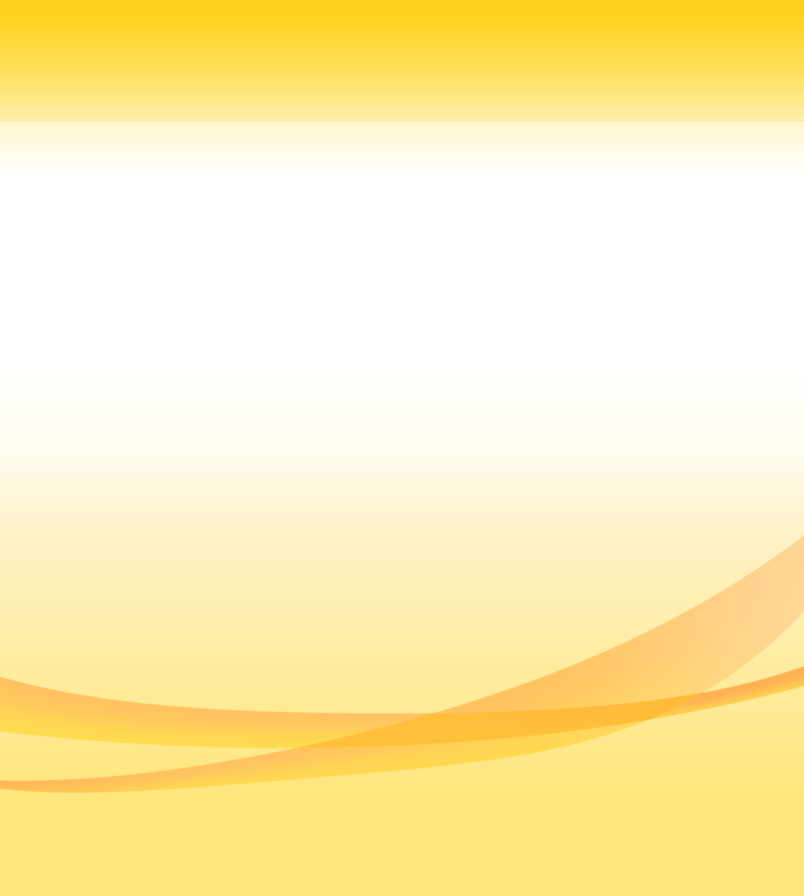
A WebGL 1 fragment shader for this background:

```glsl
precision highp float;
// A white page between a golden header and a soft yellow floor, crossed by
// two translucent amber ribbons. The ground is a stack of vertical blends;
// each ribbon fills the space between two quartic curves.

uniform vec2 u_resolution;

// Ground colours, from top to bottom
const vec3 GOLD = vec3(1.0, 0.82, 0.11);
const vec3 HEADER_MID = vec3(1.0, 0.88, 0.38);
const vec3 HEADER_END = vec3(1.0, 0.94, 0.68);
const vec3 HALO = vec3(1.0, 0.965, 0.82);
const vec3 WHITE = vec3(1.0);
const vec3 IVORY = vec3(1.0, 0.99, 0.94);
const vec3 CREAM = vec3(1.0, 0.945, 0.76);
const vec3 FLOOR = vec3(1.0, 0.90, 0.485);
const float HEADER_EDGE = 0.136;

// Ribbon colours
const vec3 AMBER = vec3(1.0, 0.77, 0.38);
const vec3 LEMON = vec3(1.0, 0.86, 0.31);
const vec3 ORANGE = vec3(1.0, 0.70, 0.33);
const vec3 PEACH = vec3(1.0, 0.84, 0.60);
const vec3 OVERLAP = vec3(1.0, 0.735, 0.21);

// Edge depths below the top at x = 0, 1/4, 1/2, 3/4; then at x = 1
const vec4 BOWL_TOP = vec4(0.7552, 0.7904, 0.7962, 0.7878);
const float BOWL_TOP_END = 0.7435;
const vec4 BOWL_BASE = vec4(0.8164, 0.8333, 0.8320, 0.8112);
const float BOWL_BASE_END = 0.7656;
const vec4 RISE_TOP = vec4(0.8711, 0.8542, 0.8060, 0.7279);
const float RISE_TOP_END = 0.5977;
const vec4 RISE_BASE = vec4(0.8802, 0.8783, 0.8594, 0.8216);
const float RISE_BASE_END = 0.6823;

// Quartic through five evenly spaced depths, in Newton form
float curve(float x, vec4 k, float last) {
  float s = 4.0 * x;
  float d1 = k.y - k.x;
  float d2 = k.z - 2.0 * k.y + k.x;
  float d3 = k.w - 3.0 * k.z + 3.0 * k.y - k.x;
  float d4 = last - 4.0 * k.w + 6.0 * k.z - 4.0 * k.y + k.x;
  return k.x + s * (d1 + (s - 1.0) / 2.0 * (d2 + (s - 2.0) / 3.0
       * (d3 + (s - 3.0) / 4.0 * d4)));
}

// Linear step from a to b
float ramp(float a, float b, float v) {
  return clamp((v - a) / (b - a), 0.0, 1.0);
}

vec3 ground(float depth, float pixel) {
  vec3 header = mix(GOLD, HEADER_MID, ramp(0.015, 0.085, depth));
  header = mix(header, HEADER_END, ramp(0.085, HEADER_EDGE, depth));
  vec3 page = mix(HALO, WHITE, ramp(HEADER_EDGE, 0.20, depth));
  page = mix(page, IVORY, ramp(0.40, 0.50, depth));
  page = mix(page, CREAM, ramp(0.50, 0.61, depth));
  page = mix(page, FLOOR, ramp(0.61, 0.89, depth));
  return mix(header, page,
             smoothstep(HEADER_EDGE - pixel, HEADER_EDGE + pixel, depth));
}

// Smooth coverage of the space between two edges
float band(float depth, float top, float base, float pixel) {
  return smoothstep(top - pixel, top + pixel, depth)
       * (1.0 - smoothstep(base - pixel, base + pixel, depth));
}

void main() {
  vec2 uv = gl_FragCoord.xy / u_resolution;
  float x = uv.x;
  float depth = 1.0 - uv.y;
  float pixel = 1.0 / u_resolution.y;
  vec3 color = ground(depth, pixel);

  // Ribbon edges and coverage
  float bowlTop = curve(x, BOWL_TOP, BOWL_TOP_END);
  float bowlBase = curve(x, BOWL_BASE, BOWL_BASE_END);
  float riseTop = curve(x, RISE_TOP, RISE_TOP_END);
  float riseBase = curve(x, RISE_BASE, RISE_BASE_END);
  float bowl = band(depth, bowlTop, bowlBase, pixel);
  float rise = band(depth, riseTop, riseBase, pixel);

  // Rising ribbon: orange tip, amber body, peach end
  float riseAcross = ramp(riseTop, riseBase, depth);
  vec3 riseColor = mix(AMBER, LEMON, 0.85 * smoothstep(0.15, 1.0, riseAcross));
  riseColor = mix(ORANGE, riseColor, smoothstep(-0.15, 0.30, x));
  riseColor = mix(riseColor, PEACH, smoothstep(0.65, 1.05, x));
  color = mix(color, riseColor, rise);

  // Bowl ribbon: amber rim over lemon, darker towards the right
  float bowlAcross = ramp(bowlTop, bowlBase, depth);
  vec3 bowlColor = mix(AMBER, LEMON, smoothstep(0.1, 1.0, bowlAcross));
  vec3 tailColor = mix(ORANGE, LEMON, 0.65 * smoothstep(0.3, 1.0, bowlAcross));
  bowlColor = mix(bowlColor, tailColor, smoothstep(0.55, 0.85, x));
  color = mix(color, bowlColor, bowl);

  // Richer tone where the ribbons cross
  color = mix(color, OVERLAP, 0.85 * bowl * rise);
  gl_FragColor = vec4(color, 1.0);
}
```
